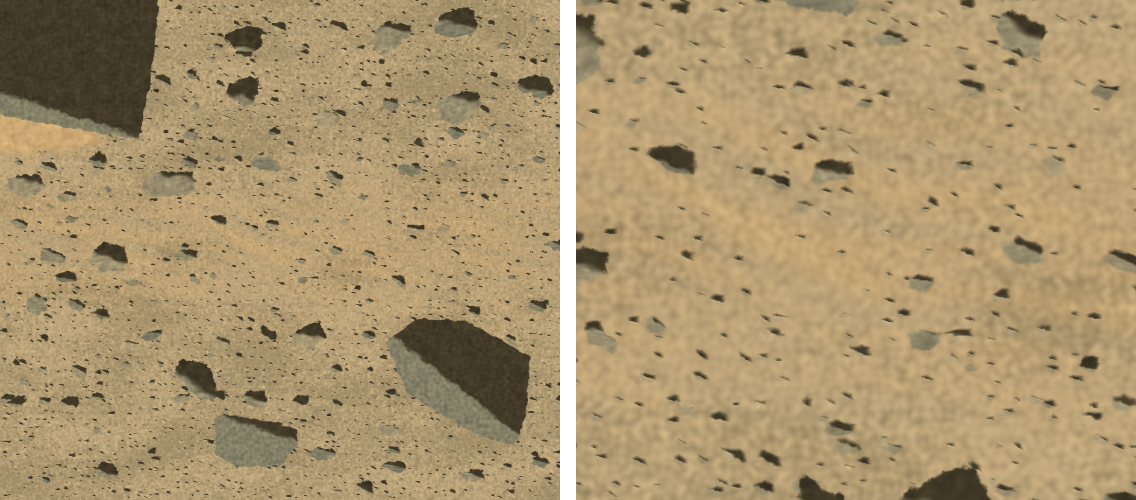
Left, the full canvas; right, a detail of the centre.
A Shadertoy shader for this texture:

```glsl
// Rocky desert ground: tan sand, scattered angular stones and three shaded boulders.
#define SAND_DULL vec3(0.64, 0.565, 0.415)
#define SAND_PALE vec3(0.745, 0.65, 0.485)
#define SAND_WARM vec3(0.75, 0.615, 0.42)
#define ROCK_LIT vec3(0.565, 0.54, 0.425)
#define ROCK_COOL vec3(0.47, 0.46, 0.375)
#define SHADOW vec3(0.25, 0.22, 0.15)
#define SOFT 0.0018
#define GRAIN 0.13
#define ROUGH 0.006
#define BARE_Y 0.51
#define BARE_WIDTH 0.13

vec2 hash2(vec2 p) {
    vec3 h = fract(p.xyx * vec3(0.1031, 0.1030, 0.0973));
    h += dot(h, h.yzx + 33.33);
    return fract((h.xx + h.yz) * h.zy);
}

// Gradient noise, roughly -0.7 to 0.7
float corner(vec2 cell, vec2 f, vec2 o) {
    return dot(hash2(cell + o + 71.0) * 2.0 - 1.0, f - o);
}
float noise(vec2 p) {
    vec2 i = floor(p), f = p - i;
    vec2 u = f * f * f * (f * (f * 6.0 - 15.0) + 10.0);
    return mix(mix(corner(i, f, vec2(0, 0)), corner(i, f, vec2(1, 0)), u.x),
               mix(corner(i, f, vec2(0, 1)), corner(i, f, vec2(1, 1)), u.x), u.y);
}
float fbm(vec2 p) {
    float sum = 0.0, amp = 1.0;
    for (int i = 0; i < 4; i++) {
        sum += amp * noise(p);
        p = mat2(1.6, 1.2, -1.2, 1.6) * p;
        amp *= 0.55;
    }
    return sum;
}

// Sandy strip with few stones
float bareness(float y) {
    float t = (y - BARE_Y) / BARE_WIDTH;
    return exp(-t * t);
}

vec3 sand(vec2 p) {
    float bare = bareness(p.y);
    float patches = fbm(p * vec2(5.0, 11.0));
    float ripples = noise(vec2(p.x * 5.0, p.y * 42.0 + p.x * 9.0 + 2.0 * noise(p * 6.0)));
    float grain = noise(p * 170.0) + 0.6 * noise(p * 75.0);
    vec3 col = mix(SAND_DULL, SAND_PALE, smoothstep(-0.5, 0.6, patches + 0.45 * bare + 0.5 * grain));
    col = mix(col, SAND_WARM, 0.6 * bare * smoothstep(-0.5, 0.4, ripples));
    return col * (1.0 + GRAIN * grain + 0.10 * bare * ripples);
}

// Random convex outline of about unit radius
float facets(vec2 q, vec2 seed) {
    float d = -1.0;
    for (int i = 0; i < 7; i++) {
        vec2 r = hash2(seed + float(i) * 7.3);
        float a = 6.2832 * (float(i) + 0.7 * r.x) / 7.0;
        d = max(d, dot(q, vec2(cos(a), sin(a))) - mix(0.6, 1.0, r.y));
    }
    return d;
}

// Jittered grid of stones, lit from the lower left
vec3 scatter(vec3 col, vec2 p, float cell, float density, float rockiness) {
    vec2 base = floor(p / cell);
    float rough = fbm(p * 75.0);
    for (int k = 0; k < 9; k++) {
        vec2 id = base + vec2(k % 3 - 1, k / 3 - 1);
        vec2 seed = id + 900.0 * cell + 40.0;
        vec2 pick = hash2(seed), jitter = hash2(seed + 17.7), form = hash2(seed + 51.1);
        vec2 centre = (id + 0.25 + 0.5 * jitter) * cell;
        if (pick.x > density * (1.0 - 0.5 * bareness(centre.y))) continue;
        float radius = cell * mix(0.15, 0.4, form.x * form.x);
        vec2 q = (p - centre) / radius;
        q.y = q.y * mix(1.2, 2.0, form.y) + q.x * (jitter.x - 0.35) * 0.7;
        float d = facets(q, seed) * radius * 0.75 + ROUGH * rough * min(1.0, cell * 9.0);
        float side = q.y + 0.45 * q.x - mix(-0.6, 0.9, pick.y) + 0.35 * noise(q * 2.0 + seed);
        vec3 stone = mix(SAND_PALE, mix(ROCK_LIT, ROCK_COOL, form.y), clamp(rockiness + jitter.y - 0.5, 0.0, 1.0));
        float strata = noise(vec2(q.x + q.y, q.y * 5.0 - q.x * 2.0) + seed);
        stone *= 1.0 + 0.22 * rough + 0.2 * rockiness * strata;
        vec3 dark = SHADOW * (1.0 + 0.3 * rough);
        stone = mix(stone, dark, smoothstep(-0.15, 0.2, side));
        col = mix(col, stone, smoothstep(SOFT, -SOFT, d));
    }
    return col;
}

// Distance to a convex outline with clockwise corners
float convex(vec2 p, vec2 v[8]) {
    float d = -1.0;
    for (int i = 0; i < 8; i++) {
        vec2 e = normalize(v[(i + 1) % 8] - v[i]);
        d = max(d, dot(p - v[i], vec2(-e.y, e.x)));
    }
    return d;
}

// Boulder whose dark side lies above the line y = ridge.x + ridge.y * x
vec3 boulder(vec3 col, vec2 p, vec2 outline[8], vec2 ridge) {
    float rough = fbm(p * 42.0), pits = noise(p * 125.0);
    float d = convex(p, outline) + ROUGH * rough;
    float side = p.y - ridge.x - ridge.y * p.x + 0.011 * rough;
    vec3 lit = mix(ROCK_COOL, ROCK_LIT, 0.5 + 0.6 * rough) * (1.0 + 0.25 * pits);
    vec3 dark = SHADOW * (1.04 + 0.22 * rough + 0.25 * pits);
    vec3 rock = mix(lit, dark, smoothstep(-0.005, 0.005, side));
    return mix(col, rock, smoothstep(SOFT, -SOFT, d));
}

void mainImage(out vec4 fragColor, in vec2 fragCoord) {
    vec2 p = fragCoord / iResolution.y;
    vec3 col = sand(p);

    // Pebbles to rocks, small to large
    col = scatter(col, p, 0.014, 0.45, 0.15);
    col = scatter(col, p, 0.027, 0.50, 0.35);
    col = scatter(col, p, 0.058, 0.42, 0.65);
    col = scatter(col, p, 0.145, 0.60, 0.95);

    // Bright sand at the foot of the upper boulder
    float foot = length((p - vec2(0.05, 0.745)) * vec2(1.0, 3.2)) + 0.05 * fbm(p * 25.0);
    col = mix(col, SAND_WARM * (1.08 + 0.2 * fbm(p * 50.0)), smoothstep(0.22, 0.13, foot));

    vec2 upper[8] = vec2[8](vec2(-0.1, 0.79), vec2(-0.1, 1.1), vec2(0.1, 1.15), vec2(0.32, 1.1),
        vec2(0.315, 0.96), vec2(0.302, 0.85), vec2(0.278, 0.72), vec2(0.15, 0.742));
    vec2 slab[8] = vec2[8](vec2(0.77, 0.315), vec2(0.83, 0.362), vec2(0.933, 0.358), vec2(1.061, 0.286),
        vec2(1.052, 0.169), vec2(1.028, 0.108), vec2(0.948, 0.133), vec2(0.816, 0.213));
    vec2 block[8] = vec2[8](vec2(0.43, 0.165), vec2(0.45, 0.172), vec2(0.55, 0.155), vec2(0.595, 0.14),
        vec2(0.595, 0.11), vec2(0.56, 0.068), vec2(0.48, 0.066), vec2(0.43, 0.09));
    col = boulder(col, p, upper, vec2(0.815, -0.32));
    col = boulder(col, p, slab, vec2(0.949, -0.79));
    col = boulder(col, p, block, vec2(0.325, -0.35));

    fragColor = vec4(clamp(col, 0.0, 1.0), 1.0);
}
```
